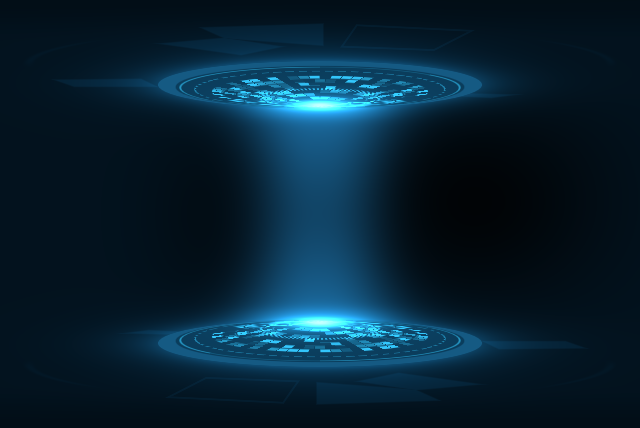
This background is drawn by a Shadertoy shader. Its source:

```glsl
// Two facing holographic discs joined by a soft blue beam of light on a dark field.

const vec3 NIGHT = vec3(0.010, 0.072, 0.118);
const vec3 DEEP  = vec3(0.030, 0.190, 0.290);
const vec3 BLUE  = vec3(0.085, 0.370, 0.540);
const vec3 CYAN  = vec3(0.220, 0.760, 0.880);
const vec3 CORE  = vec3(0.560, 1.000, 1.000);
const vec2 HOT   = vec2(0.0, 0.254);   // brightest point of the upper disc
const float RADIUS = 0.379;
const float TILT = 0.147;              // height to width of each ring
const float SLIDE = 0.86;              // how far ring centres drift from the hot spot

float hash(vec2 p) {
    return fract(sin(dot(p, vec2(127.1, 311.7))) * 43758.5453);
}

// Soft interval from lo to hi.
float band(float x, float lo, float hi, float aa) {
    return smoothstep(lo - aa, lo + aa, x) * (1.0 - smoothstep(hi - aa, hi + aa, x));
}

float bell(vec2 p, vec2 size) {
    vec2 v = p / size;
    return exp(-dot(v, v));
}

float edgeSide(vec2 p, vec2 a, vec2 b) {
    vec2 e = normalize(b - a);
    return dot(p - a, vec2(-e.y, e.x));
}

// Signed distance to a convex, clockwise quad.
float quad(vec2 p, vec2 a, vec2 b, vec2 c, vec2 d) {
    return max(max(edgeSide(p, a, b), edgeSide(p, b, c)),
               max(edgeSide(p, c, d), edgeSide(p, d, a)));
}

// Ring radius and angle: nested ellipses sliding towards the hot spot.
vec2 discPolar(vec2 p) {
    vec2 v = (p - HOT) / vec2(RADIUS, RADIUS * TILT);
    float k = 1.0 - SLIDE * SLIDE;
    float b = v.y * SLIDE;
    float r = (sqrt(b * b + k * dot(v, v)) - b) / k;
    return vec2(r, atan(v.x, v.y - SLIDE * r) / 6.2831853 + 0.5);
}

// Faint floating plates beyond the disc.
float plates(vec2 p, float px) {
    float a = quad(p, vec2(-0.281, 0.436), vec2(0.008, 0.445), vec2(0.008, 0.393), vec2(-0.223, 0.410));
    float b = quad(p, vec2(-0.379, 0.398), vec2(-0.223, 0.412), vec2(-0.086, 0.391), vec2(-0.184, 0.371));
    float c = quad(p, vec2(-0.623, 0.314), vec2(-0.418, 0.316), vec2(-0.379, 0.297), vec2(-0.574, 0.297));
    float d = quad(p, vec2(0.300, 0.276), vec2(0.340, 0.282), vec2(0.461, 0.279), vec2(0.400, 0.271));
    float frame = quad(p, vec2(0.086, 0.441), vec2(0.354, 0.428), vec2(0.266, 0.383), vec2(0.051, 0.391));
    float solid = smoothstep(px, -px, min(min(a, b), min(c, d)));
    float outline = smoothstep(0.001 + px, 0.001, abs(frame));
    float arc = abs(length((p - vec2(0.0, 0.35)) / vec2(0.68, 0.085)) - 1.0);
    float side = smoothstep(0.48, 0.62, abs(p.x)) * smoothstep(0.34, 0.36, p.y);
    return solid + 0.7 * outline + 0.35 * side * smoothstep(0.025, 0.0, arc);
}

// Rings, dashes and scattered blocks on the disc.
vec3 discColor(vec2 polar, float aa) {
    float r = polar.x, turn = polar.y;
    vec3 col = mix(DEEP * 1.2, BLUE * 0.8, exp(-r * 2.2));
    col = mix(col, BLUE * 0.95, band(r, 0.89, 1.0, aa));
    float arcs = step(0.3, hash(vec2(floor(turn * 14.0), 2.0)));
    col += CYAN * 0.45 * band(r, 0.855, 0.867, aa) * (0.4 + 0.6 * arcs);
    col += CYAN * 0.4 * band(r, 0.765, 0.775, aa) * step(0.35, fract(turn * 60.0));
    for (int i = 0; i < 7; i++) {
        float k = float(i);
        float lo = 0.14 + 0.078 * k;
        float cells = 18.0 + 7.0 * k;
        float pick = hash(vec2(floor(turn * cells), k + 5.0));
        float block = band(r, lo, lo + 0.058, aa) * band(fract(turn * cells), 0.04, 0.96, 0.04);
        col += CYAN * 0.7 * block * smoothstep(0.42, 0.9, pick);
        col += CYAN * 0.3 * band(r, lo - 0.012, lo - 0.004, aa) * step(0.45, pick);
    }
    float ticks = band(fract(turn * 90.0), 0.25, 0.75, 0.12);
    return col + CYAN * 0.5 * band(r, 0.345, 0.385, aa) * ticks;
}

void mainImage(out vec4 fragColor, in vec2 fragCoord) {
    float px = 1.0 / iResolution.y;
    vec2 p = (fragCoord - 0.5 * iResolution.xy) * px;
    vec2 q = p.y > 0.0 ? p : -p;       // the lower half is the upper one turned around
    vec2 h = q - HOT;

    // Dark field with deeper shade beside the beam.
    vec3 col = NIGHT * (1.0 - 0.25 * smoothstep(0.40, 0.50, q.y));
    col *= 1.0 - 0.80 * bell(p - vec2(0.36, 0.03), vec2(0.30, 0.24));
    col *= 1.0 - 0.35 * bell(p + vec2(0.24, 0.0), vec2(0.16, 0.22));

    // Halo and plates around each disc.
    float e = length((q - vec2(0.0, 0.302)) / vec2(RADIUS, 0.056));
    col += DEEP * 0.75 * bell(q - vec2(0.0, 0.315), vec2(0.36, 0.085));
    col += BLUE * 0.35 * exp(-5.0 * max(e - 1.0, 0.0));
    col += DEEP * 0.25 * plates(q, px);

    // Beam, widening and brightening towards both ends.
    float ends = smoothstep(0.0, 0.25, q.y);
    float width = mix(0.145, 0.175, ends * ends);
    float beam = exp(-pow(abs(p.x) / width, 2.4)) * (1.0 - smoothstep(0.225, 0.28, q.y));
    col += vec3(0.070, 0.250, 0.365) * beam * mix(0.85, 1.25, ends);

    // Disc surface and hot spot.
    vec2 polar = discPolar(q);
    float aa = clamp(fwidth(polar.x) * 0.6, 0.002, 0.2);
    float disc = 1.0 - smoothstep(1.0 - aa, 1.0 + aa, polar.x);
    col = mix(col, discColor(polar, aa), disc);
    col += BLUE * 0.75 * bell(h, vec2(0.15, 0.028));
    col += CYAN * 0.65 * bell(h, vec2(0.085, 0.012));
    col += CORE * 0.9 * bell(h, vec2(0.040, 0.008));

    fragColor = vec4(clamp(col, 0.0, 1.0), 1.0);
}
```
